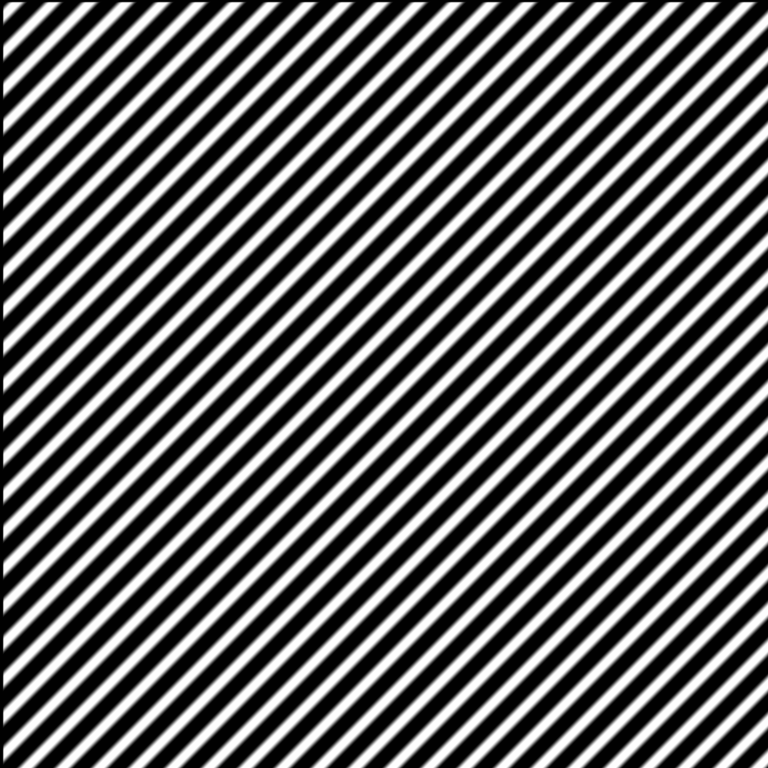
Reproduce this pattern procedurally as a Shadertoy shader.

```glsl
// Soft-edged white diagonal stripes on black, with a thin dark margin at the left and top.

const vec2 REPEATS = vec2(21.0, 20.8);       // stripes across and down
const float PHASE = 0.52;                    // stripe centre, in periods from the top left
const float HALF_WIDTH = 0.20;               // half of a stripe, in periods
const float SOFTNESS = 0.11;                 // half of the edge ramp, in periods
const vec2 MARGIN = vec2(0.0042, 0.0028);    // left and top margins
const vec3 DARK = vec3(0.005);
const vec3 LIGHT = vec3(0.995);

// Coverage of rising diagonal stripes; p runs right and down.
float stripes(vec2 p) {
    float phase = dot(p, REPEATS) - PHASE;
    float distanceToCentre = abs(fract(phase + 0.5) - 0.5);
    float ramp = max(SOFTNESS, 0.7 * fwidth(phase));
    return 1.0 - smoothstep(HALF_WIDTH - ramp, HALF_WIDTH + ramp, distanceToCentre);
}

// Coverage of the area inside the left and top margins.
float insideMargin(vec2 p, float pixel) {
    vec2 inside = smoothstep(MARGIN - pixel, MARGIN + pixel, p);
    return inside.x * inside.y;
}

void mainImage(out vec4 fragColor, in vec2 fragCoord) {
    vec2 uv = fragCoord / iResolution.xy;
    vec2 p = vec2(uv.x, 1.0 - uv.y);
    float pixel = 1.0 / min(iResolution.x, iResolution.y);

    float coverage = stripes(p) * insideMargin(p, pixel);
    fragColor = vec4(mix(DARK, LIGHT, coverage), 1.0);
}
```
